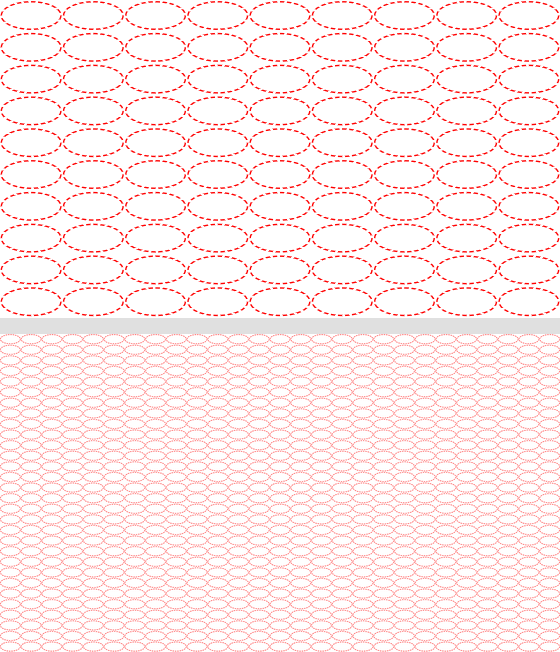
Top, the tile; bottom, the same tile 3 across and 3 down.
This pattern is drawn by a Shadertoy shader. Its source:

```glsl
// Grid of wide ellipses outlined in red dashes on white, nine across and ten down.

const float TAU = 6.2831853;

// Arc length of an ellipse, clockwise from its top to parametric angle t.
float ellipseArc(vec2 radii, float t) {
    float dt = t / 48.0, sum = 0.0;
    for (int i = 0; i < 48; i++) {
        float a = (float(i) + 0.5) * dt;
        sum += length(radii * vec2(cos(a), sin(a)));
    }
    return sum * dt;
}

// First-order signed distance to an ellipse.
float ellipseDistance(vec2 p, vec2 radii) {
    vec2 q = p / radii;
    float k = length(q);
    return k * (k - 1.0) / max(length(q / radii), 1e-4);
}

// Signed distance to a dash, measured along the outline.
float dashDistance(vec2 p, vec2 radii) {
    vec2 q = p / radii;
    float t = mod(atan(q.x, q.y), TAU);
    float period = ellipseArc(radii, TAU) / 20.0;
    float phase = fract(ellipseArc(radii, t) / period);
    // Each dash fills the first 60% of its period.
    float d = abs(fract(phase - 0.3 + 0.5) - 0.5) - 0.3;
    return d * period;
}

void mainImage(out vec4 fragColor, in vec2 fragCoord) {
    // Lengths are in canvas heights; each cell holds one ellipse.
    vec2 grid = vec2(9.0, 10.0);
    vec2 cell = vec2(iResolution.x / iResolution.y, 1.0) / grid;
    vec2 p = (fract(fragCoord / iResolution.xy * grid) - vec2(0.5, 0.512)) * cell;
    vec2 radii = cell * vec2(0.478, 0.432);

    float stroke = abs(ellipseDistance(p, radii)) - 0.0022;
    float d = max(stroke, dashDistance(p, radii));

    // One-pixel smooth edge.
    float ink = clamp(0.5 - d * iResolution.y, 0.0, 1.0);
    fragColor = vec4(mix(vec3(1.0), vec3(1.0, 0.0, 0.0), ink), 1.0);
}
```
